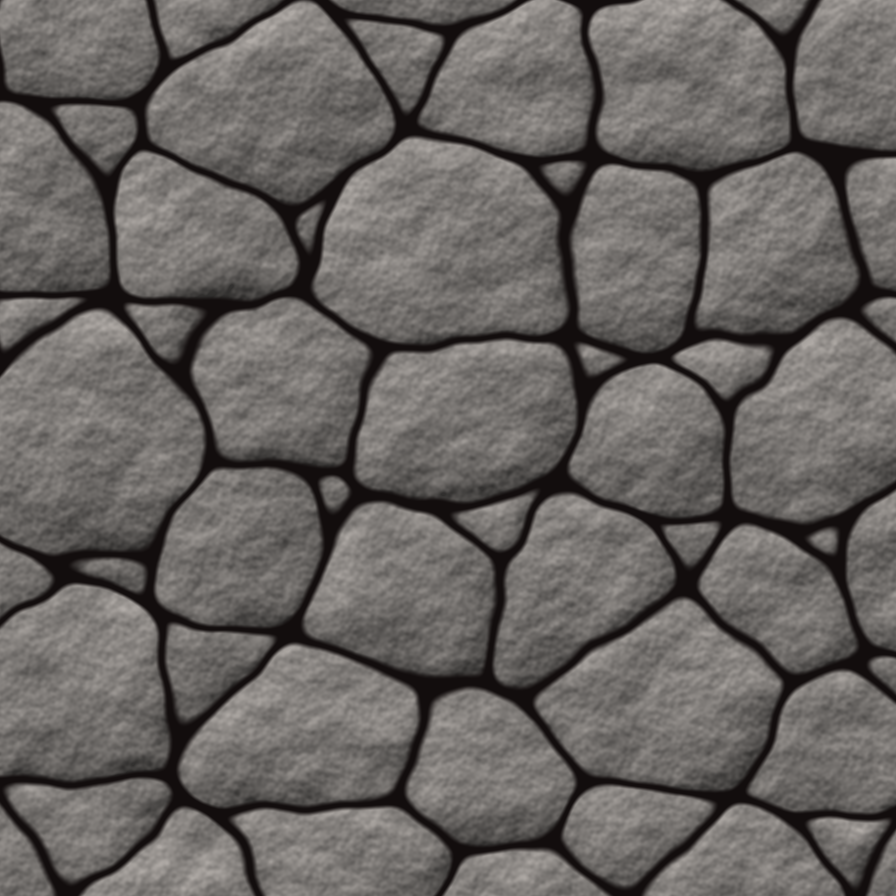
A Shadertoy shader for this texture:

```glsl
// Dry-stacked wall of rough grey stones and pebbles with dark gaps, lit from above.

vec3 hash3(vec2 p) {
    vec3 q = fract(p.xyx * vec3(0.1031, 0.1030, 0.0973));
    q += dot(q, q.yxz + 33.33);
    return fract((q.xxy + q.yzz) * q.zyx);
}

float cornerSlope(vec2 corner, vec2 offset) {
    float angle = 6.2832 * hash3(corner + 57.0).x;
    return dot(vec2(cos(angle), sin(angle)), offset);
}

float gradientNoise(vec2 p) {
    vec2 i = floor(p), f = fract(p), e = vec2(1, 0);
    vec2 u = f * f * f * (f * (f * 6.0 - 15.0) + 10.0);
    return mix(mix(cornerSlope(i, f), cornerSlope(i + e, f - e), u.x),
               mix(cornerSlope(i + e.yx, f - e.yx), cornerSlope(i + 1.0, f - 1.0), u.x), u.y);
}

// Chiselled surface: every octave has about the same slope
float relief(vec2 p) {
    float height = 0.0, freq = 7.0;
    for (int i = 0; i < 5; i++) {
        height += gradientNoise(p * freq + float(i) * 19.0) / freq;
        p = mat2(0.8, 0.6, -0.6, 0.8) * p;
        freq *= 2.1;
    }
    return height;
}

// Staggered stone centre (xy) and size weight (z)
vec3 stone(vec2 cell) {
    vec3 h = hash3(cell + 11.0);
    vec2 centre = cell + vec2(0.5 * mod(cell.y, 2.0), 0.0) + (h.xy - 0.5) * 0.66;
    return vec3(centre, 0.42 * h.z);
}

// Small filler where three stones meet; light ones vanish
vec3 pebble(vec2 cell) {
    vec3 middle = (stone(cell) + stone(cell + vec2(1, 0))
                 + stone(cell + vec2(mod(cell.y, 2.0), 1))) / 3.0;
    return middle - vec3(0, 0, 0.46 - 0.3 * hash3(cell + 83.0).x);
}

vec3 site(vec2 cell, int kind) {
    return kind == 0 ? stone(cell) : pebble(cell);
}

float power(vec2 p, vec3 s) {
    return dot(p - s.xy, p - s.xy) - s.z;
}

void mainImage(out vec4 fragColor, in vec2 fragCoord) {
    vec2 uv = fragCoord / iResolution.xy;

    // Bend the outlines
    vec2 bend = 0.022 * vec2(gradientNoise(uv * 8.0), gradientNoise(uv * 8.0 + 31.0))
              + 0.007 * vec2(gradientNoise(uv * 22.0 + 7.0), gradientNoise(uv * 22.0 + 63.0));
    vec2 p = (uv + bend) * vec2(4.6, 5.4) + 20.0;
    vec2 base = floor(p);

    // Find the stone that owns this point
    vec3 owner = vec3(0);
    float nearest = 1e5;
    for (int n = 0; n < 50; n++) {
        vec2 cell = base + vec2(n % 5, (n / 5) % 5) - 2.0;
        vec3 s = site(cell, n / 25);
        float reach = power(p, s);
        if (reach < nearest) {
            nearest = reach;
            owner = s;
        }
    }

    // Rounded distance to its outline, and the outward direction
    float rounding = 0.035, total = 1e-20;
    vec2 outward = vec2(0);
    for (int n = 0; n < 50; n++) {
        vec2 cell = base + vec2(n % 5, (n / 5) % 5) - 2.0;
        vec3 s = site(cell, n / 25);
        vec2 toward = s.xy - owner.xy;
        float span = length(toward);
        if (span > 1e-4) {
            float gap = (power(p, s) - nearest) / (2.0 * span);
            float share = exp(-gap / rounding);
            total += share;
            outward += share * toward / span;
        }
    }
    outward /= total;
    float edge = -rounding * log(total) / 5.0;

    // Light from the upper left on bevel, body and rough surface
    vec2 light = vec2(-0.37, 0.93);
    float bevel = exp(-max(edge, 0.0) / 0.016);
    float rough = relief(uv) - relief(uv + light * 0.003);
    float tone = 0.465 + 0.03 * (hash3(floor(owner.xy * 64.0)).y - 0.5)
               + 0.17 * bevel * dot(outward, light)
               + 0.10 * dot(p - owner.xy, light)
               + 12.0 * rough
               + 0.05 * gradientNoise(uv * 170.0);
    vec3 rock = clamp(tone, 0.2, 0.7) * vec3(1.0, 0.97, 0.945);

    // Dark gaps with soft contact shade
    rock *= 1.0 - 0.25 * exp(-max(edge, 0.0) / 0.006);
    vec3 gapColor = vec3(0.07, 0.05, 0.05);
    fragColor = vec4(mix(gapColor, rock, smoothstep(0.001, 0.008, edge)), 1.0);
}
```
